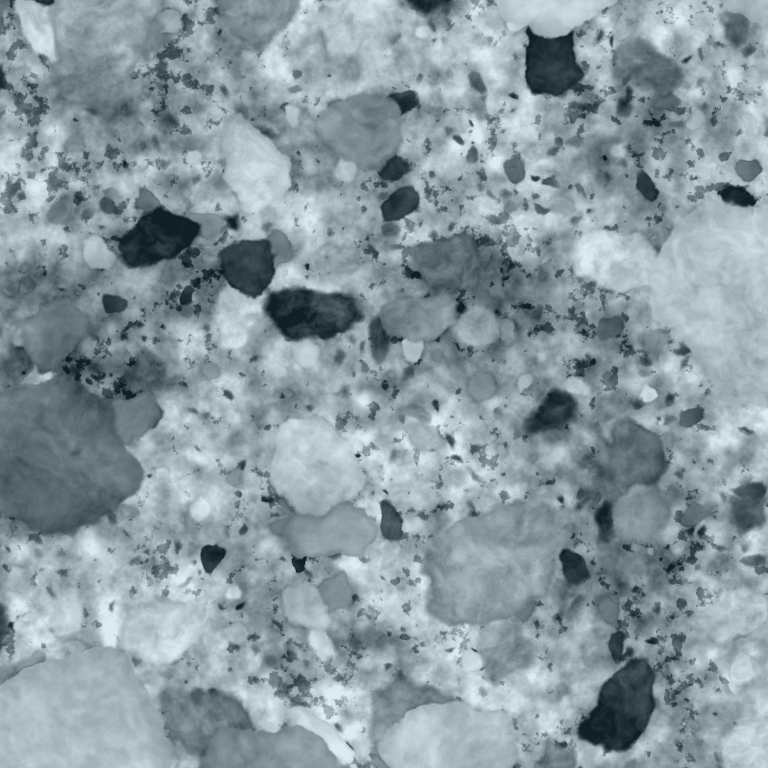
This texture is drawn by a WebGL 2 fragment shader. Its source:

```glsl
#version 300 es
precision highp float;

uniform vec2 u_resolution;
out vec4 fragColor;

const float TAU = 6.2831853;
const int SIDES = 7;                 // flat faces per grain
const float CORNER = 9.0;            // higher gives sharper corners
const float WARP_COARSE = 0.045;     // outline wobble, in canvas units
const float WARP_FINE = 0.013;
const float MATRIX_TONE = 0.635;
const float BLACK_TONE = 0.17;
const vec3 TINT = vec3(-0.055, 0.003, 0.024);

vec4 hash4(vec2 p) {
    vec4 q = fract(p.xyxy * vec4(0.1031, 0.1030, 0.0973, 0.1099));
    q += dot(q, q.wzxy + 33.33);
    return fract((q.xxyz + q.yzzw) * q.zywx);
}

float noise(vec2 p) {
    vec2 i = floor(p), f = fract(p);
    f = f * f * (3.0 - 2.0 * f);
    float low = mix(hash4(i).x, hash4(i + vec2(1, 0)).x, f.x);
    float high = mix(hash4(i + vec2(0, 1)).x, hash4(i + vec2(1, 1)).x, f.x);
    return mix(low, high, f.y);
}

// Centred on zero
float fbm(vec2 p) {
    float sum = 0.0, amplitude = 0.5;
    for (int i = 0; i < 4; i++) {
        sum += amplitude * (noise(p) - 0.5);
        p = mat2(0.8, 0.6, -0.6, 0.8) * p * 2.03 + 17.3;
        amplitude *= 0.55;
    }
    return sum;
}

vec2 rotate(vec2 p, float angle) {
    float c = cos(angle), s = sin(angle);
    return vec2(c * p.x - s * p.y, s * p.x + c * p.y);
}

// Rounded irregular polygon of about unit radius, negative inside
float pebble(vec2 q, vec2 id) {
    float sum = 0.0;
    for (int i = 0; i < SIDES; i++) {
        vec4 h = hash4(id + float(i) * 7.31 + 3.7);
        float angle = TAU * (float(i) + 0.8 * h.x) / float(SIDES);
        float reach = mix(0.72, 1.1, h.y);
        sum += exp(CORNER * (dot(q, vec2(cos(angle), sin(angle))) - reach));
    }
    return log(sum) / CORNER;
}

// Lays one size class of grains over the tone below.
// radii are in cells; tones is the range of grey; black is the share of black grains.
float grains(float tone, vec2 p, float cells, float share, vec2 radii,
             vec2 tones, float black, float seed) {
    vec2 g = p * cells + seed;
    vec2 home = floor(g);
    float blotch = fbm(p * 14.0 + seed);
    float grit = fbm(p * 75.0 + seed);
    for (int y = -1; y <= 1; y++) {
        for (int x = -1; x <= 1; x++) {
            vec2 id = home + vec2(x, y);
            vec4 place = hash4(id + 0.5);
            vec4 look = hash4(id + 51.7);
            if (place.z > share) continue;

            float radius = mix(radii.x, radii.y, place.w);
            vec2 q = rotate(g - id - 0.2 - 0.6 * place.xy, TAU * look.x) / radius;
            q.y *= mix(1.0, 1.6, look.y);
            if (dot(q, q) > 6.0) continue;

            float d = pebble(q, id);
            float size = radius / cells;
            float soft = mix(0.0022, 0.008, look.z * look.z);
            float mask = 1.0 - smoothstep(-soft, soft, d * size);

            bool isBlack = fract(look.w * 13.7 + place.x) < black;
            float body = isBlack ? BLACK_TONE : mix(tones.x, tones.y, look.w);
            body += 0.32 * blotch + mix(0.1, 0.36, look.z) * grit;
            body += 0.045 * q.x - 0.07 * smoothstep(-0.2, 0.0, d);

            // Thin dark seam around the grain
            tone -= 0.08 * exp(-max(d * size, 0.0) / 0.004) * (1.0 - mask);
            tone = mix(tone, body, mask * mix(0.82, 1.0, look.y));
        }
    }
    return tone;
}

void main() {
    vec2 uv = gl_FragCoord.xy / min(u_resolution.x, u_resolution.y);

    // Ragged outlines
    vec2 p = uv + WARP_COARSE * vec2(fbm(uv * 9.0), fbm(uv * 9.0 + 40.0));
    p += WARP_FINE * vec2(fbm(uv * 48.0 + 9.0), fbm(uv * 48.0 + 70.0));

    // Mottled matrix with gritty pits
    float tone = MATRIX_TONE + 0.75 * fbm(uv * 5.0 + 21.0) + 0.6 * fbm(uv * 42.0);
    float pits = fbm(uv * 70.0 + 130.0) + 0.5 * fbm(uv * 8.0 + 60.0);
    tone -= 0.28 * smoothstep(0.14, 0.3, pits);

    // Grains from fine to coarse
    tone = grains(tone, p, 46.0, 0.22, vec2(0.12, 0.36), vec2(0.2, 0.6), 0.1, 211.0);
    tone = grains(tone, p, 17.0, 0.42, vec2(0.18, 0.48), vec2(0.3, 0.88), 0.14, 97.0);
    tone = grains(tone, p, 8.0, 0.58, vec2(0.24, 0.56), vec2(0.36, 0.9), 0.12, 43.0);
    tone = grains(tone, p, 3.1, 0.72, vec2(0.3, 0.54), vec2(0.4, 0.84), 0.0, 12.4);

    fragColor = vec4(clamp(clamp(tone, 0.12, 0.92) + TINT, 0.0, 1.0), 1.0);
}
```
